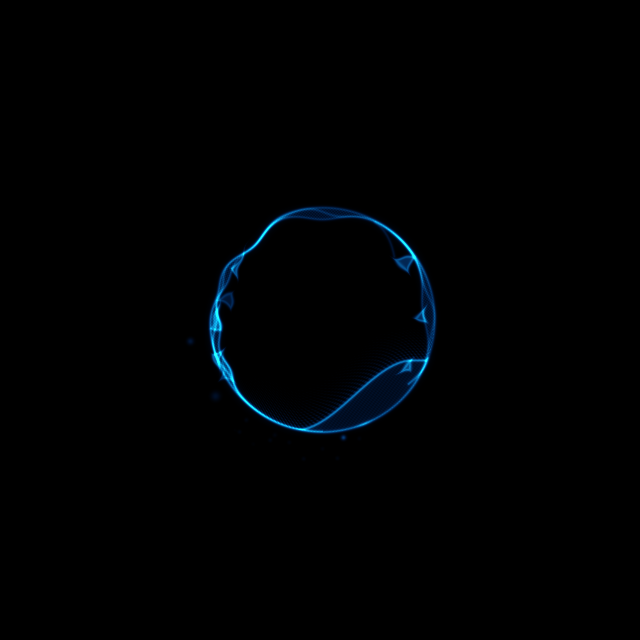
This background is drawn by a Shadertoy shader. Its source:

```glsl
// A glowing blue ring of twisted, translucent ribbon on black.
// Two polar edges swell and pinch by angular bumps; small folded sheets, a
// rising wave with a fine mesh, and scattered sparks complete the ring.

float hash(float n) { return fract(sin(n * 127.1) * 43758.5453); }

float bell(float x, float centre, float width) {
    float t = (x - centre) / width;
    return exp(-t * t);
}

// Bright thin core with a soft halo
float glowLine(float d) {
    return bell(d, 0.0, 0.013) + 0.14 * exp(-abs(d) / 0.028);
}

// Signed distance to the line a-b, positive on its right
float rightOf(vec2 p, vec2 a, vec2 b) {
    vec2 e = normalize(b - a);
    return dot(p - a, vec2(e.y, -e.x));
}

// Folded piece of ribbon: a translucent triangle with lit edges
float fold(vec2 p, vec2 a, vec2 b, vec2 c) {
    p += 0.012 * sin(p.yx * 31.0);
    float turn = sign(rightOf(b, a, c));
    float d = max(max(turn * rightOf(p, a, b), turn * rightOf(p, b, c)),
                  turn * rightOf(p, c, a));
    return 0.4 * smoothstep(0.012, -0.012, d) + 0.45 * bell(d, 0.0, 0.014);
}

// Quadratic curve, sampled as short segments
float curve(vec2 p, vec2 a, vec2 b, vec2 c) {
    float best = 9.0;
    vec2 last = a;
    for (int i = 1; i <= 10; i++) {
        float t = float(i) / 10.0;
        vec2 next = mix(mix(a, b, t), mix(b, c, t), t);
        vec2 e = next - last;
        float k = clamp(dot(p - last, e) / dot(e, e), 0.0, 1.0);
        best = min(best, length(p - last - e * k));
        last = next;
    }
    return glowLine(best);
}

float wave(float x) { return -0.98 + 0.62 * smoothstep(-0.23, 0.8, x); }

// Ribbon around the ring, angle in degrees from -90 to 270
float ribbon(float r, float angle) {
    float pinch = 0.1 * bell(angle, 133.0, 14.0);
    float outer = 1.005 - pinch - 0.04 * bell(angle, 166.0, 9.0);
    float inner = 0.995 - pinch - 0.1 * bell(angle, 90.0, 16.0)
        - 0.1 * bell(angle, 6.0, 17.0) - 0.08 * bell(angle, 158.0, 11.0)
        - 0.08 * bell(angle, 184.0, 11.0) - 0.06 * bell(angle, 207.0, 9.0);
    float middle = mix(inner, outer, 0.5 + 0.45 * sin(angle * 0.13 + 1.2));
    float light = 0.4 + 0.55 * bell(angle, 200.0, 42.0)
        + 0.4 * bell(angle, 122.0, 14.0) + 0.45 * bell(angle, 38.0, 18.0)
        + 0.35 * bell(angle, -68.0, 4.0);
    float sheet = smoothstep(inner - 0.01, inner + 0.01, r)
                * smoothstep(outer + 0.01, outer - 0.01, r);
    float grain = 0.75 + 0.25 * sin(angle * 4.0) * sin(r * 240.0);
    float innerLight = light * (1.0 - 0.6 * bell(angle, -55.0, 35.0));
    return sheet * grain * 0.26 + 0.7 * light * glowLine(r - outer)
        + 0.6 * innerLight * glowLine(r - inner)
        + 0.55 * innerLight * glowLine(r - middle);
}

// Wave crossing the lower ring, its dim sheet below and mesh above
float waveSheet(vec2 p, float r) {
    float inside = smoothstep(1.01, 0.99, r);
    float y = wave(p.x);
    float slope = (wave(p.x + 0.01) - wave(p.x - 0.01)) / 0.02;
    float crest = glowLine((p.y - y) / sqrt(1.0 + slope * slope))
        * smoothstep(-0.45, -0.1, p.x) * smoothstep(0.97, 0.9, p.x);
    float grain = 0.8 + 0.2 * sin(p.x * 190.0 + p.y * 60.0) * sin(p.y * 200.0);
    float below = 0.21 * grain * smoothstep(0.01, -0.01, p.y - y);
    float rise = max(p.y - max(y, -sqrt(max(1.0 - p.x * p.x, 0.0))), 0.0);
    float stripes = 0.5 + 0.5 * sin(190.0 * (p.x + 0.7 * rise + 1.2 * rise * rise));
    float dots = 0.7 + 0.3 * sin(rise * 260.0);
    float mesh = 0.32 * stripes * dots * exp(-rise / 0.12)
        * smoothstep(0.0, 0.02, p.y - y) * smoothstep(-0.8, -0.4, p.x);
    return inside * (0.72 * crest + below + mesh * smoothstep(0.1, -0.2, p.y));
}

float sparks(vec2 p) {
    float sum = 0.26 * bell(length(p - vec2(-1.18, -0.19)), 0.0, 0.03)
        + 0.2 * bell(length(p - vec2(-0.955, -0.68)), 0.0, 0.04)
        + 0.55 * bell(length(p - vec2(0.187, -1.05)), 0.0, 0.022);
    for (float i = 1.0; i < 13.0; i++) {
        float a = radians(mix(225.0, 315.0, hash(i)));
        vec2 at = vec2(cos(a), sin(a)) * mix(1.08, 1.32, hash(i + 20.0));
        sum += 0.1 * hash(i + 40.0) * bell(length(p - at), 0.0, 0.02);
    }
    return sum;
}

void mainImage(out vec4 fragColor, in vec2 fragCoord) {
    // Ring-centred units: the ring has radius one
    vec2 p = (fragCoord / iResolution.xy - vec2(0.504, 0.5)) / 0.175;
    float r = length(p);
    float angle = degrees(atan(p.y, p.x));
    if (angle < -90.0) angle += 360.0;

    float light = ribbon(r, angle) + waveSheet(p, r) + sparks(p);

    // Folds on the right, then on the left
    light += fold(p, vec2(0.64, 0.55), vec2(0.80, 0.56), vec2(0.77, 0.42));
    light += fold(p, vec2(0.835, 0.02), vec2(0.91, 0.10), vec2(0.92, -0.02));
    light += fold(p, vec2(0.69, -0.46), vec2(0.80, -0.37), vec2(0.77, -0.46));
    light += fold(p, vec2(-0.80, 0.46), vec2(-0.72, 0.57), vec2(-0.77, 0.40));
    light += 0.6 * fold(p, vec2(-0.93, 0.18), vec2(-0.80, 0.24), vec2(-0.82, 0.10));
    light += fold(p, vec2(-1.0, -0.07), vec2(-0.93, 0.13), vec2(-0.91, -0.09));
    light += fold(p, vec2(-0.98, -0.30), vec2(-0.90, -0.28), vec2(-0.93, -0.42));
    light += 0.6 * fold(p, vec2(-0.88, -0.34), vec2(-0.78, -0.54), vec2(-0.90, -0.53));

    // Loose strands
    light += 0.2 * curve(p, vec2(0.47, 0.87), vec2(0.60, 0.78), vec2(0.64, 0.57));
    light += 0.5 * curve(p, vec2(0.94, -0.34), vec2(0.92, -0.45), vec2(0.77, -0.57));

    // Deep blue in faint light, cyan in strong light
    light = max(light - 0.008, 0.0);
    vec3 color = vec3(0.05 * light * light, 0.25 * light + 0.3 * light * light, 0.8 * light);
    fragColor = vec4(min(color, 1.0), 1.0);
}
```
